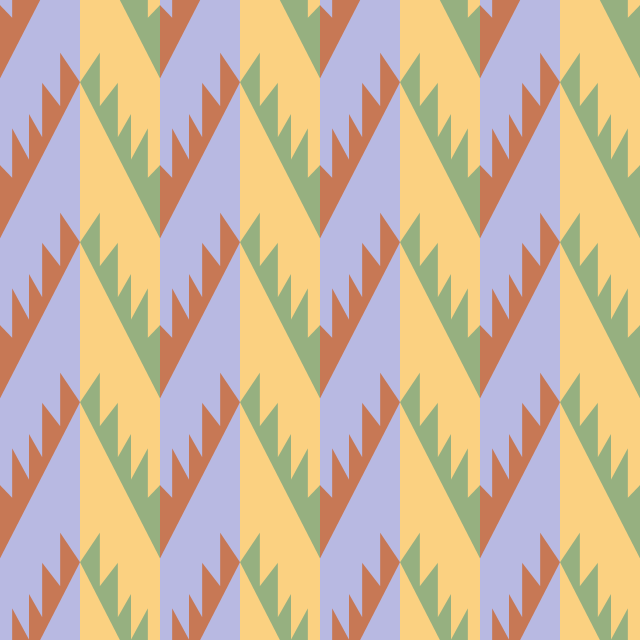
Give the GLSL for this pattern, as a three.js fragment shader.

```glsl
// Four by four repeats of saw-toothed zigzag bands on vertical stripes.
// Each repeat mirrors one band about its centre line and swaps the colours;
// the band is the space between a straight slope and five irregular teeth.
varying vec2 vUv;

const float REPEATS = 4.0;
const int TEETH = 5;
const int SAMPLES = 6;

// Height of the jagged upper edge at distance x from the valley line.
float jaggedEdge(float x) {
  // Each tooth: left x, right x, height at left, height at right.
  vec4 teeth[TEETH];
  teeth[0] = vec4(0.0, 0.076, 0.458, 0.379);
  teeth[1] = vec4(0.076, 0.181, 0.688, 0.493);
  teeth[2] = vec4(0.181, 0.264, 0.778, 0.632);
  teeth[3] = vec4(0.264, 0.3765, 0.972, 0.826);
  teeth[4] = vec4(0.3765, 0.5, 1.160, 0.976);

  float height = 0.976;
  for (int i = 0; i < TEETH; i++) {
    vec4 t = teeth[i];
    if (x >= t.x && x < t.y) height = mix(t.z, t.w, (x - t.x) / (t.y - t.x));
  }
  return height;
}

vec3 patternColor(vec2 uv) {
  vec2 cell = fract(uv * REPEATS);
  bool leftHalf = cell.x < 0.5;
  float x = min(cell.x, 1.0 - cell.x);

  // Height above the straight slope, wrapped to one repeat.
  float slope = 1.952 * x;
  float above = fract(cell.y - 0.51 - slope);
  bool inBand = above < jaggedEdge(x) - slope;

  vec3 lavender = vec3(0.72, 0.725, 0.885);
  vec3 yellow = vec3(0.985, 0.82, 0.505);
  vec3 rust = vec3(0.78, 0.47, 0.335);
  vec3 green = vec3(0.59, 0.69, 0.50);
  if (leftHalf) return inBand ? rust : lavender;
  return inBand ? green : yellow;
}

void main() {
  // Average a grid of samples over the pixel footprint to smooth all edges.
  vec2 footprint = fwidth(vUv);
  vec3 sum = vec3(0.0);
  for (int j = 0; j < SAMPLES; j++) {
    for (int i = 0; i < SAMPLES; i++) {
      vec2 offset = (vec2(float(i), float(j)) + 0.5) / float(SAMPLES) - 0.5;
      sum += patternColor(vUv + offset * footprint);
    }
  }
  gl_FragColor = vec4(sum / float(SAMPLES * SAMPLES), 1.0);
}
```
